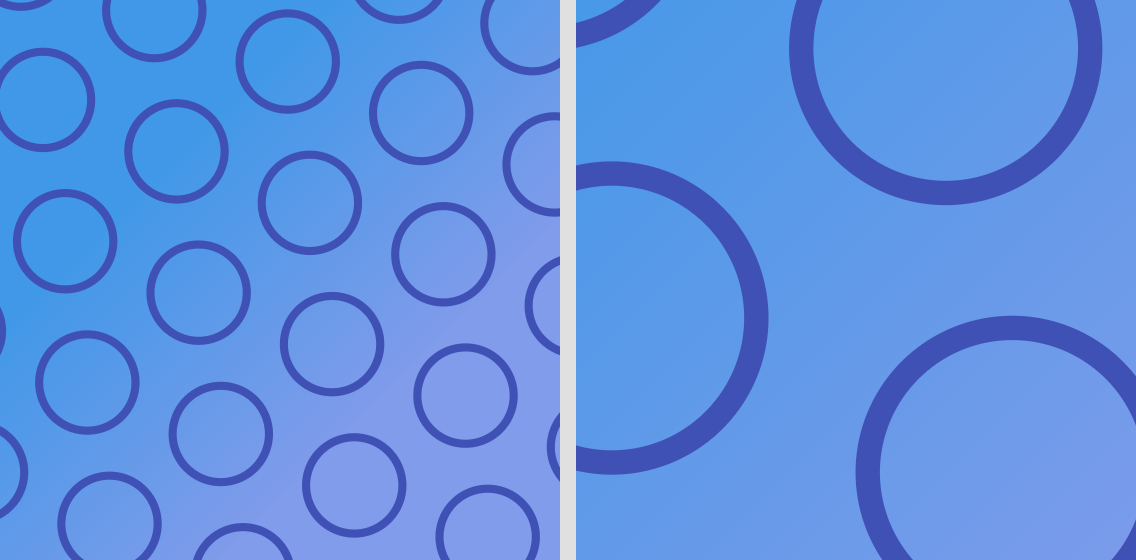
Left: the whole. Right: its middle third, enlarged.
Give the GLSL for this pattern, as a Shadertoy shader.

```glsl
const vec3 SKY_BLUE = vec3(0.259, 0.598, 0.910);
const vec3 PERIWINKLE = vec3(0.502, 0.610, 0.918);
const vec3 INDIGO = vec3(0.247, 0.318, 0.710);

const float SPACING = 0.2554;      // distance between neighbouring ring centres
const float TILT = -0.368;         // lattice rotation in radians
const vec2 ANCHOR = vec2(0.5534, 0.6378);
const float RADIUS = 0.0860;       // to the middle of the stroke
const float STROKE = 0.0145;
const float FADE_START = 0.30;     // gradient stops along the diagonal
const float FADE_END = 0.70;

const float ROW_HEIGHT = 0.8660254; // sqrt(3) / 2

// Offset from the centre of the enclosing triangular-lattice cell.
vec2 latticeOffset(vec2 p) {
    vec2 cell = vec2(p.x - 0.5 * p.y / ROW_HEIGHT, p.y / ROW_HEIGHT);
    cell = fract(cell + 0.5) - 0.5;
    return vec2(cell.x + 0.5 * cell.y, cell.y * ROW_HEIGHT);
}

float ringDistance(vec2 p) {
    return abs(length(p) - RADIUS) - 0.5 * STROKE;
}

void mainImage(out vec4 fragColor, in vec2 fragCoord) {
    vec2 uv = fragCoord / iResolution.xy;
    vec2 p = fragCoord / iResolution.y;
    float pixel = 1.0 / iResolution.y;

    // Diagonal background, upper left to lower right
    float diagonal = 0.5 * (uv.x + 1.0 - uv.y);
    float fade = clamp((diagonal - FADE_START) / (FADE_END - FADE_START), 0.0, 1.0);
    vec3 color = mix(SKY_BLUE, PERIWINKLE, fade);

    // Rings on the tilted lattice
    float c = cos(TILT), s = sin(TILT);
    vec2 q = p - ANCHOR;
    q = vec2(c * q.x + s * q.y, c * q.y - s * q.x);
    float d = ringDistance(latticeOffset(q / SPACING) * SPACING);
    color = mix(color, INDIGO, clamp(0.5 - d / pixel, 0.0, 1.0));

    fragColor = vec4(color, 1.0);
}
```
